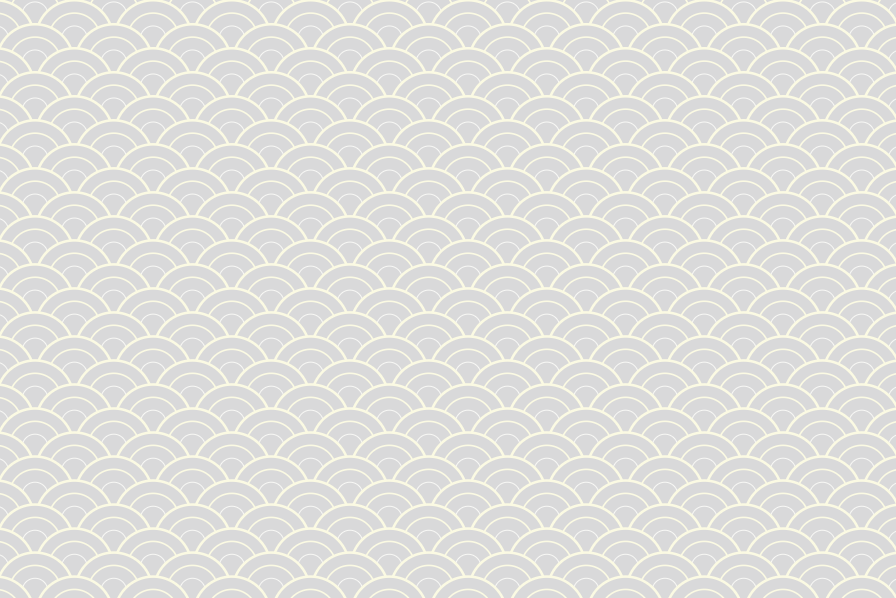
Reproduce this pattern procedurally as a Shadertoy shader.

```glsl
// Overlapping rows of concentric-arc wave scales in ivory lines on pale grey.

const float SCALES_ACROSS = 11.38;          // scales per canvas width
const float ROW_STEP = 0.305;               // row spacing, in scale widths
const vec2  APEX = vec2(4.945, 4.542);      // top of one scale in row zero
const float RADIUS = 0.49;                  // outer arc radius

const vec3 GREY  = vec3(0.851, 0.851, 0.853);
const vec3 IVORY = vec3(0.985, 0.980, 0.890);
const vec3 WHITE = vec3(0.970, 0.970, 0.960);

// Antialiased coverage of a disc, given the distance from its centre.
float disc(float dist, float radius, float pixel) {
    return clamp(0.5 + (radius - dist) / pixel, 0.0, 1.0);
}

// Antialiased coverage of a circular line centred on the radius.
float ring(float dist, float radius, float width, float pixel) {
    return disc(dist, radius + 0.5 * width, pixel)
         - disc(dist, radius - 0.5 * width, pixel);
}

// Distance to the centre of the nearest scale in a row; odd rows shift by half.
float scaleDistance(vec2 p, float row) {
    vec2 q = p - APEX - vec2(0.5 * mod(row, 2.0), row * ROW_STEP - RADIUS);
    q.x -= floor(q.x + 0.5);
    return length(q);
}

// Paints one scale over the rows behind it.
vec3 paintScale(vec3 behind, float dist, float pixel) {
    const float outerWidth = 0.0325;
    const float middleWidth = 0.0205;
    const float innerWidth = 0.0130;

    vec3 face = GREY;
    face = mix(face, WHITE, ring(dist, RADIUS / 3.0, innerWidth, pixel));
    face = mix(face, IVORY, ring(dist, RADIUS * 2.0 / 3.0, middleWidth, pixel));
    face = mix(face, IVORY, 1.0 - disc(dist, RADIUS - 0.5 * outerWidth, pixel));
    return mix(behind, face, disc(dist, RADIUS + 0.5 * outerWidth, pixel));
}

void mainImage(out vec4 fragColor, in vec2 fragCoord) {
    float pixel = SCALES_ACROSS / iResolution.x;
    vec2 p = fragCoord * pixel;
    float baseRow = floor((p.y - APEX.y) / ROW_STEP);

    // Rows from back to front: lower rows cover higher ones.
    vec3 color = GREY;
    for (int i = 3; i >= 0; i--) {
        float dist = scaleDistance(p, baseRow + float(i));
        color = paintScale(color, dist, pixel);
    }
    fragColor = vec4(color, 1.0);
}
```
